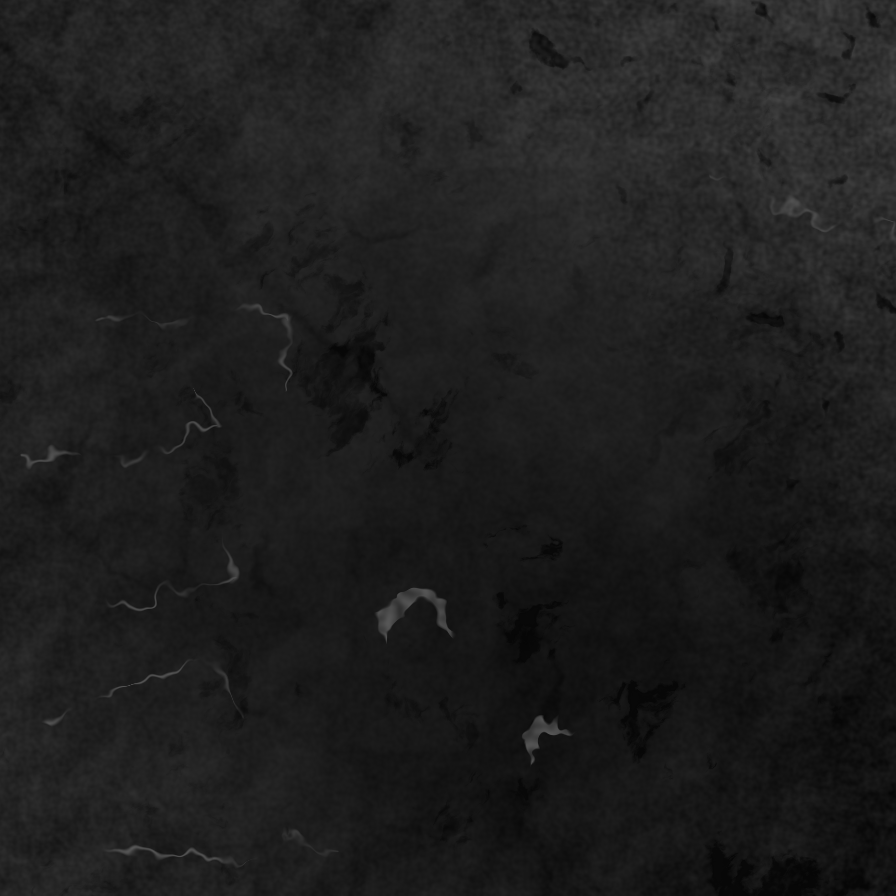
Reproduce this texture procedurally as a three.js fragment shader.

```glsl
varying vec2 vUv;

float hash(float n) {
  return fract(sin(n * 91.7 + 3.1) * 4375.54);
}

vec2 gradientAt(vec2 cell) {
  float angle = 6.2832 * fract(sin(dot(cell, vec2(127.1, 311.7))) * 4375.54);
  return vec2(cos(angle), sin(angle));
}

float gradientNoise(vec2 p) {
  vec2 cell = floor(p);
  vec2 f = fract(p);
  vec2 u = f * f * f * (f * (f * 6.0 - 15.0) + 10.0);
  vec2 e = vec2(0.0, 1.0);
  float low = mix(dot(gradientAt(cell), f), dot(gradientAt(cell + e.yx), f - e.yx), u.x);
  float high = mix(dot(gradientAt(cell + e), f - e), dot(gradientAt(cell + e.yy), f - e.yy), u.x);
  return mix(low, high, u.y);
}

float fbm(vec2 p) {
  float sum = 0.0;
  float amplitude = 0.6;
  for (int i = 0; i < 5; i++) {
    sum += amplitude * gradientNoise(p);
    p = mat2(1.6, 1.2, -1.2, 1.6) * p + 7.3;
    amplitude *= 0.55;
  }
  return sum;
}

vec2 noisePair(vec2 p) {
  return vec2(gradientNoise(p), gradientNoise(p + 19.4));
}

// Thin line from a to b, tapering toward b
float streamLine(vec2 p, vec2 a, vec2 b, float width) {
  vec2 along = b - a;
  float t = clamp(dot(p - a, along) / dot(along, along), 0.0, 1.0);
  float d = length(p - a - along * t);
  return 1.0 - smoothstep(0.0, width * (1.3 - 0.6 * t), d);
}

// Watercourses with one tributary each, mostly on the left
float streams(vec2 p, vec2 meander) {
  float sum = 0.0;
  float width = 0.0042 + 0.006 * gradientNoise(p * 38.0);
  for (int i = 0; i < 6; i++) {
    float n = float(i);
    float upland = step(4.5, n);
    vec2 source = vec2(0.14 * hash(n) + 0.7 * upland, 0.04 + 0.15 * n);
    vec2 fork = source + vec2(0.2, 0.14 * hash(n + 8.0) - 0.05);
    vec2 mouth = fork + vec2(0.14 * hash(n + 4.0) - 0.06, 0.28 * hash(n + 2.0) - 0.16);
    float line = max(streamLine(meander, source, fork, width),
                     0.8 * streamLine(meander, fork, mouth, width));
    sum = max(sum, line * (1.0 - 0.5 * upland));
  }
  return sum * smoothstep(-0.3, 0.25, gradientNoise(p * 15.0 + 4.0));
}

// Two small ragged pale basins, each with a thin tail
float basins(vec2 p) {
  float sum = 0.0;
  for (int i = 0; i < 2; i++) {
    vec2 s = p - mix(vec2(0.46, 0.3), vec2(0.62, 0.18), float(i));
    s.y += 14.0 * s.x * s.x;
    float thickness = 0.011 - 0.2 * s.x + 0.012 * gradientNoise(p * 60.0);
    float band = max(abs(s.y - 0.012) - thickness, abs(s.x) - 0.036);
    sum += 1.0 - smoothstep(-0.003, 0.002, band);
  }
  return min(sum, 1.0);
}

void main() {
  vec2 p = vUv;
  vec2 warped = p + 0.07 * vec2(fbm(p * 5.0), fbm(p * 5.0 + 31.0));
  vec2 jagged = warped + 0.02 * vec2(fbm(p * 26.0), fbm(p * 26.0 + 31.0));
  vec2 meander = p + 0.04 * noisePair(p * 9.0) + 0.02 * noisePair(p * 28.0) + 0.01 * noisePair(p * 66.0);

  // Broad ground tone, dim in the middle and lower right
  float tone = mix(mix(0.135, 0.068, p.x), mix(0.118, 0.2, p.x), smoothstep(0.1, 1.0, p.y));
  vec2 fromCentre = p - vec2(0.5, 0.42);
  tone -= 0.028 * exp(-9.0 * dot(fromCentre, fromCentre));
  tone += 0.055 * fbm(warped * 4.0);

  // Slanting relief and fine grain
  float rough = 0.5 + 0.8 * smoothstep(0.2, 0.7, length(fromCentre));
  float relief = fbm(jagged * 13.0) - fbm(jagged * 13.0 + vec2(0.24, -0.2));
  tone += 0.06 * rough * relief;
  tone += 0.026 * rough * (gradientNoise(p * 85.0) + gradientNoise(p * 170.0));

  // Pale streaks, grain and dark specks in the upper right
  float upland = smoothstep(1.1, 1.8, p.x + p.y + 0.4 * fbm(p * 6.0));
  vec2 strata = vec2(p.x - 0.3 * p.y, p.y + 0.25 * p.x) + 0.6 * (jagged - p);
  tone += 0.06 * upland * fbm(strata * vec2(9.0, 32.0));
  tone += 0.05 * upland * gradientNoise(p * 140.0);
  tone -= 0.1 * upland * smoothstep(0.36, 0.5, gradientNoise(jagged * 30.0));

  // Winding creases and the long diagonal valley
  float crease = 1.0 - smoothstep(0.0, 0.05, abs(gradientNoise(jagged * 5.0 + 2.0)));
  tone -= 0.022 * crease * smoothstep(-0.1, 0.35, gradientNoise(p * 9.0));
  float valley = jagged.y - 0.95 + 0.75 * jagged.x + 0.4 * jagged.x * jagged.x;
  tone -= 0.028 * exp(-pow(valley / 0.009, 2.0)) * (1.0 - smoothstep(0.4, 0.55, p.x));

  // Shadowed crags gathered along the valley, cut by slanting ribs
  float belt = exp(-pow(valley / 0.1, 2.0)) * smoothstep(0.2, 0.5, p.x);
  vec2 slant = vec2(jagged.x + 0.7 * jagged.y, jagged.y - 0.8 * jagged.x);
  float ribs = fbm(slant * vec2(26.0, 44.0));
  float patches = fbm(warped * 6.5 + 12.0) + 0.2 * belt + 0.4 * ribs;
  float crags = smoothstep(0.2, 0.38, patches);
  tone -= crags * (0.03 + 0.035 * belt) * (0.8 + 1.2 * ribs);

  // Bright sediment
  tone = max(tone, 0.025 + 0.02 * max(ribs, 0.0));
  tone += 0.2 * streams(p, meander);
  tone = mix(tone, 0.3 + 0.2 * gradientNoise(p * 75.0), 0.85 * basins(meander));

  gl_FragColor = vec4(vec3(tone), 1.0);
}
```
